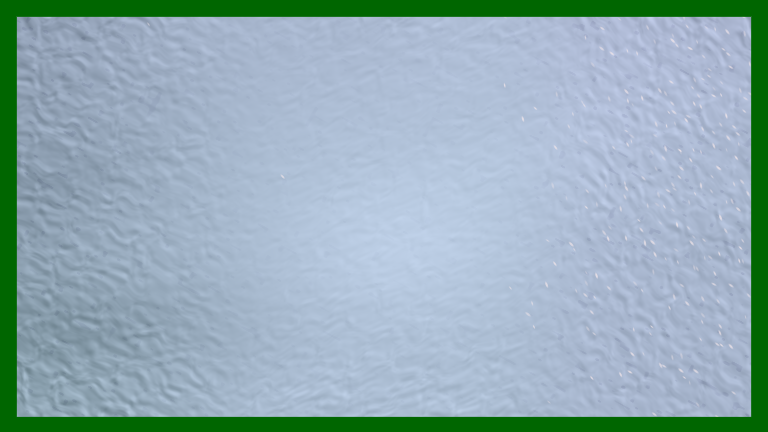
A WebGL 2 fragment shader for this texture:

```glsl
#version 300 es
precision highp float;
uniform vec2 u_resolution;
out vec4 fragColor;

float hash(vec2 p) {
  vec3 q = fract(p.xyx * vec3(0.1031, 0.103, 0.0973));
  q += dot(q, q.yzx + 33.33);
  return fract((q.x + q.y) * q.z);
}

float noise(vec2 p) {
  vec2 i = floor(p), f = fract(p);
  f = f * f * f * (f * (f * 6.0 - 15.0) + 10.0);
  return mix(mix(hash(i), hash(i + vec2(1, 0)), f.x),
             mix(hash(i + vec2(0, 1)), hash(i + vec2(1, 1)), f.x), f.y);
}

vec2 rotate(vec2 p, float a) {
  float c = cos(a), s = sin(a);
  return vec2(c * p.x + s * p.y, c * p.y - s * p.x);
}

float blob(vec2 p, vec2 center, vec2 radius) {
  vec2 d = (p - center) / radius;
  return exp(-dot(d, d));
}

// Height of the dimpled glass, stretched along one direction
float dimples(vec2 p, float angle) {
  vec2 q = rotate(p, angle) * vec2(38.0, 76.0);
  q += 1.3 * vec2(noise(p * 28.0 + 7.0), noise(p * 28.0 + 31.0));
  return 0.68 * noise(q + 100.0) + 0.32 * noise(q * 1.9 + 211.0);
}

// Side light across the dimples
float relief(vec2 p, float angle) {
  vec2 toLight = vec2(0.0035, 0.0055);
  return dimples(p - toLight, angle) - dimples(p + toLight, angle);
}

// Short slanted glints, denser toward the right edge
float glints(vec2 p, float pixel) {
  float sum = 0.0;
  vec2 cell = floor(p / 0.026);
  for (int y = -1; y <= 1; y++)
    for (int x = -1; x <= 1; x++) {
      vec2 id = cell + vec2(x, y) + 40.0;
      vec2 center = (id - 40.0 + vec2(hash(id + 3.1), hash(id + 9.7))) * 0.026;
      float density = 0.6 * smoothstep(1.08, 1.75, center.x)
                    * (0.3 + 0.7 * smoothstep(0.1, 0.4, center.y));
      vec2 d = rotate(p - center, -0.95 + 0.9 * (hash(id + 17.3) - 0.5));
      float size = 0.5 + 0.7 * hash(id + 23.9);
      float dist = (length(d / vec2(2.6, 1.0)) - 0.0018 * size);
      float spot = 1.0 - smoothstep(-pixel * 0.5, pixel * 0.8, dist);
      sum += spot * step(hash(id), density) * (0.35 + 0.65 * hash(id + 41.0));
    }
  return min(sum, 1.0);
}

void main() {
  vec2 p = gl_FragCoord.xy / u_resolution.y;
  float aspect = u_resolution.x / u_resolution.y;
  float pixel = 1.0 / u_resolution.y;

  // Broad soft light behind the glass
  float leftSide = 1.0 - smoothstep(0.02, 0.72, p.x);
  float tone = 0.72 + 0.2 * blob(p, vec2(0.93, 0.5), vec2(0.45, 0.42))
             + 0.1 * blob(p, vec2(0.95, 0.4), vec2(0.26, 0.16))
             + 0.09 * blob(p, vec2(1.4, 0.75), vec2(0.35, 0.3));
  tone -= 0.26 * leftSide;
  tone -= 0.2 * blob(p, vec2(0.15, 0.25), vec2(0.42, 0.11));
  tone -= 0.13 * blob(p, vec2(0.02, 0.58), vec2(0.25, 0.16));
  tone -= 0.06 * blob(p, vec2(1.6, 0.45), vec2(0.25, 0.08));
  tone += 0.07 * (noise(rotate(p, 0.3) * vec2(3.0, 8.0) + 5.0) - 0.5);

  // Grain turns from left to right and fades near the middle
  float middle = smoothstep(0.4, 0.75, p.x);
  float rightSide = smoothstep(1.1, 1.45, p.x);
  float grain = mix(relief(p, -0.45), relief(p, 0.3), middle);
  grain = mix(grain, relief(p, -0.8), rightSide);
  float strength = 0.13 + 0.34 * leftSide + 0.2 * rightSide
                 + 0.2 * (1.0 - smoothstep(0.05, 0.35, p.y)) * (1.0 - rightSide)
                 + 0.12 * smoothstep(0.8, 1.0, p.y);
  tone += grain * strength;

  vec3 color = mix(vec3(0.44, 0.51, 0.57), vec3(0.73, 0.80, 0.89), tone);
  float violet = smoothstep(0.5, 1.0, p.y) * 0.6 + rightSide * 0.7;
  color += vec3(0.008, -0.012, 0.006) * violet;
  color += vec3(-0.012, 0.004, -0.012) * leftSide * (1.0 - smoothstep(0.1, 0.6, p.y));

  // Sparse dark flecks and bright glints
  float fleck = smoothstep(0.83, 0.97, noise(rotate(p, -0.5) * vec2(60.0, 110.0) + 60.0));
  color -= vec3(0.045, 0.05, 0.04) * fleck * (0.3 + 0.7 * max(leftSide, rightSide));
  color = mix(color, vec3(0.93, 0.89, 0.91), 0.85 * glints(p, pixel));

  // Flat green frame
  vec2 low = p - vec2(0.039, 0.035);
  vec2 high = vec2(aspect - 0.039, 0.961) - p;
  float inside = min(min(low.x, low.y), min(high.x, high.y));
  color = mix(vec3(0.0, 0.4, 0.0), color, smoothstep(-pixel * 0.7, pixel * 0.7, inside));
  fragColor = vec4(color, 1.0);
}
```
